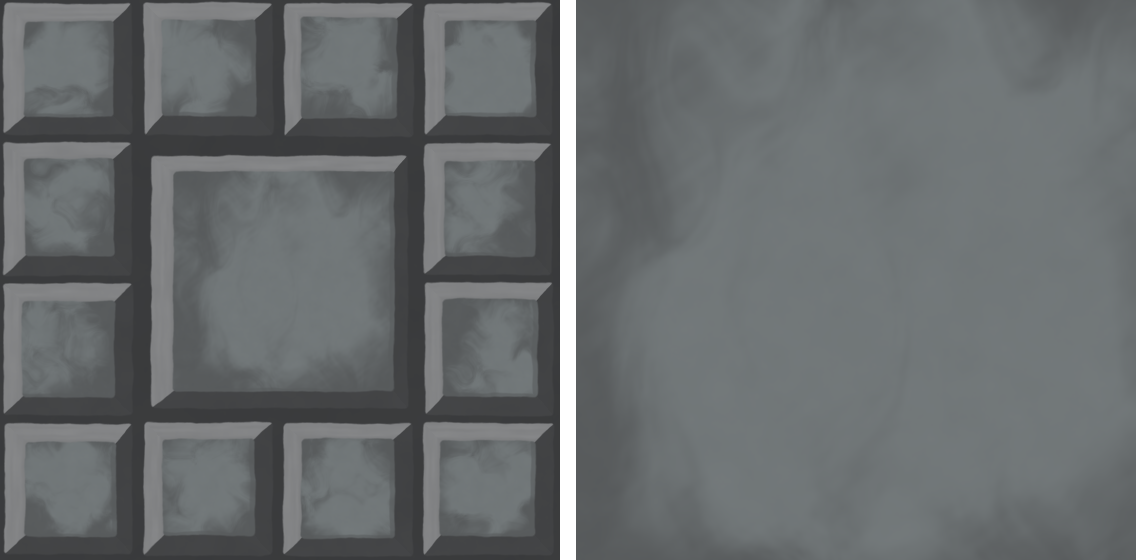
Left: the whole. Right: its middle third, enlarged.
Give the GLSL for this texture, as a WebGL 1 fragment shader.

```glsl
precision highp float;

// Painted stone panel: a ring of twelve small bevelled tiles around one large tile.
// A 4 x 4 grid merges its middle cells; rounded boxes and mitred bevels shape each
// tile, while layered value noise adds wobbly edges, brush marks and mottled faces.

uniform vec2 u_resolution;

const vec3 GROUT = vec3(0.228, 0.232, 0.238);
const vec3 BEVEL_DARK = vec3(0.264, 0.268, 0.274);
const vec3 BEVEL_LIT = vec3(0.512, 0.516, 0.522);
const vec3 FACE_LIGHT = vec3(0.445, 0.468, 0.474);
const vec3 FACE_SHADE = vec3(0.345, 0.357, 0.362);

float hash(vec2 p) {
  vec3 q = fract(p.xyx * 0.1031);
  q += dot(q, q.yzx + 33.33);
  return fract((q.x + q.y) * q.z);
}

vec2 hash2(vec2 p) {
  return vec2(hash(p + 17.3), hash(p + 51.7));
}

float noise(vec2 p) {
  vec2 i = floor(p);
  vec2 f = fract(p);
  f = f * f * (3.0 - 2.0 * f);
  float low = mix(hash(i), hash(i + vec2(1.0, 0.0)), f.x);
  float high = mix(hash(i + vec2(0.0, 1.0)), hash(i + 1.0), f.x);
  return mix(low, high, f.y);
}

float fbm(vec2 p) {
  float sum = 0.0;
  float amp = 0.5;
  for (int i = 0; i < 5; i++) {
    sum += amp * noise(p);
    p = mat2(1.6, 1.2, -1.2, 1.6) * p + 7.1;
    amp *= 0.5;
  }
  return sum / 0.96875;
}

// Signed distance to a rounded box given by two opposite corners.
float boxDistance(vec2 p, vec2 lo, vec2 hi, float radius) {
  vec2 d = abs(p - 0.5 * (lo + hi)) - 0.5 * (hi - lo) + radius;
  return length(max(d, 0.0)) + min(max(d.x, d.y), 0.0) - radius;
}

float coverage(float d, float soft) {
  return 1.0 - smoothstep(-soft, soft, d);
}

// Mottled face: bright worn middle, dark patches and a shaded lower right rim.
vec3 paintFace(vec2 p, vec2 lo, vec2 hi, vec2 seed, float large) {
  vec2 q = (p - lo) / (hi - lo) - 0.5;
  vec2 paint = p * mix(vec2(17.0), vec2(11.0, 7.0), large) + seed * 13.7;
  vec2 warp = vec2(noise(paint * 1.7), noise(paint * 1.7 + 31.0)) - 0.5;
  float mottle = fbm(paint + 0.9 * warp);
  float streak = noise(mat2(0.8, 0.6, -0.6, 0.8) * p * vec2(45.0, 190.0) + seed);
  vec2 centre = (hash2(seed + 4.0) - 0.5) * vec2(0.35, 0.25) * (1.0 - large);
  float worn = mottle + 0.27 - 0.6 * dot(q - centre, q - centre) * 1.7;
  worn += 0.035 * (streak - 0.5);
  vec3 color = mix(FACE_SHADE, FACE_LIGHT, smoothstep(0.28, 0.74, worn));
  color += 0.018 * (fbm(p * 55.0) - 0.5);
  vec2 inset = hi - p + 0.003 * (noise(p * 35.0 + seed) - 0.5);
  float rim = 1.0 - smoothstep(0.007, 0.011, min(inset.x, inset.y + 0.003));
  return mix(color, FACE_SHADE, 0.6 * rim);
}

// Bevel: pale on the left and top, dark on the right and bottom, split by mitres.
vec3 paintBevel(vec2 p, vec2 lo, vec2 hi, vec2 faceLo, vec2 faceHi, float soft) {
  vec2 fromLit = (p - lo) / (faceLo - lo);
  vec2 fromDark = (hi - p) / (hi - faceHi);
  float split = min(fromDark.x, fromDark.y) - min(fromLit.x, fromLit.y);
  float lit = smoothstep(-soft / 0.03, soft / 0.03, split);
  vec2 along = fromLit.x < fromLit.y ? vec2(190.0, 18.0) : vec2(18.0, 190.0);
  float brush = 0.6 * noise(p * along) + 0.4 * fbm(p * 40.0);
  vec3 pale = BEVEL_LIT + 0.04 * (brush - 0.5);
  pale -= 0.045 * smoothstep(0.75, 1.0, min(fromLit.x, fromLit.y)) * brush;
  vec3 dark = BEVEL_DARK + 0.018 * (fbm(p * 22.0) - 0.5);
  dark -= fromDark.x < fromDark.y ? 0.008 : 0.0;
  return mix(dark, pale, lit);
}

void main() {
  // The y axis runs downward so that tile rows count from the top.
  vec2 uv = gl_FragCoord.xy / u_resolution;
  uv.y = 1.0 - uv.y;
  float soft = 0.0008 + 0.7 / min(u_resolution.x, u_resolution.y);

  // Tile bounds: the middle four cells share one large tile.
  vec2 cell = floor(uv * 4.0);
  vec2 ring = abs(cell - 1.5);
  float large = 1.0 - step(1.0, max(ring.x, ring.y));
  vec2 seed = mix(cell, vec2(9.0), large);
  vec2 vary = hash2(seed);
  vec2 jitter = hash2(seed + 23.0);
  vec2 lo = mix(cell * 0.25 + vec2(0.006, 0.004) + 0.003 * jitter, vec2(0.270, 0.278), large);
  vec2 hi = mix(cell * 0.25 + vec2(0.239, 0.244) - 0.004 * vary, vec2(0.728, 0.729), large);
  vec2 faceLo = mix(lo + vec2(0.028, 0.025) + vec2(0.010, 0.008) * vary, vec2(0.309, 0.306), large);
  vec2 faceHi = mix(hi - vec2(0.030, 0.033) + 0.006 * (jitter - 0.5), vec2(0.704, 0.699), large);

  // Hand-drawn wobble on every edge.
  vec2 wobble = vec2(fbm(uv * 24.0), fbm(uv * 24.0 + 40.0)) - 0.5;
  vec2 p = uv + 0.006 * wobble;

  vec3 color = GROUT + 0.012 * (fbm(uv * 16.0) - 0.5);
  vec3 bevel = paintBevel(p, lo, hi, faceLo, faceHi, soft);
  color = mix(color, bevel, coverage(boxDistance(p, lo, hi, 0.007), soft));
  vec3 face = paintFace(p, faceLo, faceHi, seed, large);
  color = mix(color, face, coverage(boxDistance(p, faceLo, faceHi, 0.007), soft));
  gl_FragColor = vec4(color, 1.0);
}
```
